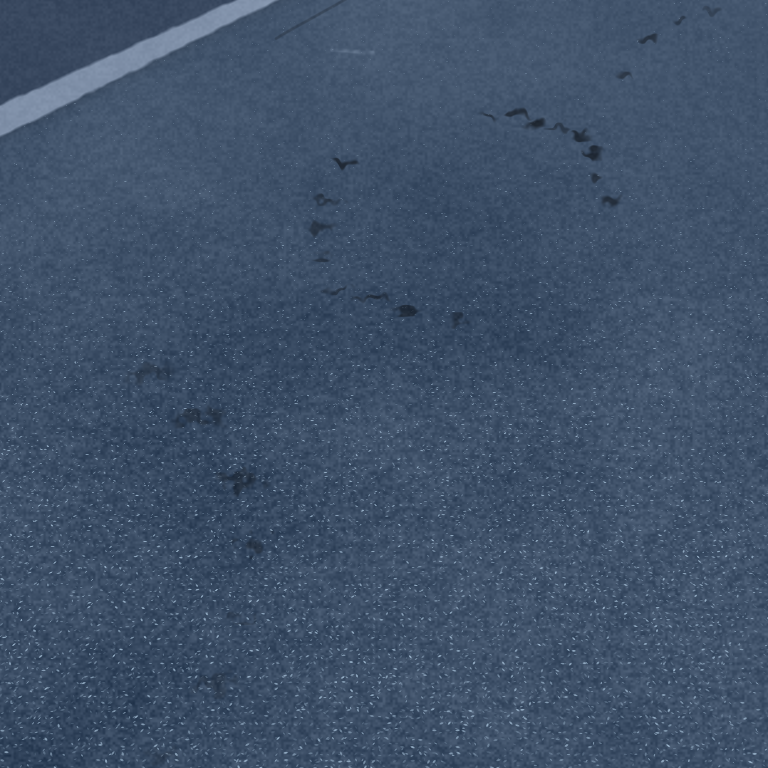
A Shadertoy shader for this texture:

```glsl
// Dusk-blue asphalt with glinting grit, dark stains and a pale road line
#define ASPHALT vec3(0.238, 0.309, 0.402)
#define PAINT vec3(0.50, 0.565, 0.66)
#define SHOULDER vec3(0.215, 0.275, 0.365)
#define GLINT vec3(0.62, 0.72, 0.81)
#define HORIZON 1.7
#define GRIT_SCALE vec2(165.0, 290.0)
#define GRAIN_AMOUNT 0.15
#define STAIN_DEPTH 0.62

float hash(vec2 p) {
    vec3 q = fract(vec3(p.xyx) * 0.1031);
    q += dot(q, q.yzx + 33.33);
    return fract((q.x + q.y) * q.z);
}

float noise(vec2 p) {
    vec2 i = floor(p), f = fract(p);
    f = f * f * (3.0 - 2.0 * f);
    return mix(mix(hash(i), hash(i + vec2(1, 0)), f.x),
               mix(hash(i + vec2(0, 1)), hash(i + vec2(1, 1)), f.x), f.y);
}

float fbm(vec2 p) {
    float sum = 0.0, amp = 0.5;
    for (int i = 0; i < 4; i++) {
        sum += amp * noise(p);
        p = p * 2.03 + 17.1;
        amp *= 0.5;
    }
    return sum;
}

float glow(vec2 p, vec2 center, vec2 radius) {
    vec2 d = (p - center) / radius;
    return exp(-dot(d, d));
}

float segment(vec2 p, vec2 a, vec2 b) {
    vec2 d = b - a;
    return length(p - a - d * clamp(dot(p - a, d) / dot(d, d), 0.0, 1.0));
}

// Ragged flat stains strung along a quadratic curve
float stainTrail(vec2 p, vec2 a, vec2 b, vec2 c, int count, float size, float seed) {
    float cover = 0.0;
    vec2 ragged = vec2(noise(p * 95.0 + seed), noise(p * 110.0 + seed + 40.0)) - 0.5;
    for (int i = 0; i < count; i++) {
        float t = float(i) / float(count - 1);
        vec2 id = vec2(float(i) * 3.7, seed);
        vec2 center = mix(mix(a, b, t), mix(b, c, t), t);
        center += (vec2(hash(id), hash(id + 9.0)) - 0.5) * size;
        vec2 radius = size * vec2(0.65 + 0.6 * hash(id + 4.0), 0.3 + 0.2 * hash(id + 6.0));
        float d = length((p - center + ragged * size * 1.1) / radius);
        cover = max(cover, (1.0 - smoothstep(0.45, 1.3, d)) * (0.45 + 0.55 * hash(id + 2.0)));
    }
    return cover;
}

// One tilted glint per grid cell on the receding ground
float grit(vec2 ground, float density, float seed) {
    vec2 cell = floor(ground), f = fract(ground) - 0.5;
    vec2 id = cell + seed;
    f -= (vec2(hash(id + 3.1), hash(id + 7.7)) - 0.5) * 0.4;
    float angle = (hash(id + 11.3) - 0.5) * 2.4;
    f = mat2(cos(angle), -sin(angle), sin(angle), cos(angle)) * f;
    float d = length(f / vec2(0.34, 0.17));
    float power = hash(id + 19.0);
    return step(hash(id), density) * (1.0 - smoothstep(0.3, 1.15, d)) * (0.2 + 0.8 * power * power);
}

void mainImage(out vec4 fragColor, in vec2 fragCoord) {
    vec2 uv = fragCoord / iResolution.xy;
    float px = 1.0 / iResolution.y;
    float near = 1.0 - uv.y;

    // Broad light and shade
    float tone = 0.025 * glow(uv, vec2(0.18, 0.76), vec2(0.25, 0.14));
    tone += 0.03 * glow(uv, vec2(0.62, 1.0), vec2(0.5, 0.16));
    tone += 0.02 * glow(uv, vec2(0.95, 0.6), vec2(0.2, 0.4));
    tone -= 0.03 * glow(uv, vec2(0.55, 0.66), vec2(0.26, 0.13));
    tone -= 0.025 * glow(uv, vec2(0.72, 0.37), vec2(0.09, 0.06));
    tone -= 0.025 * glow(uv, vec2(0.3, 0.33), vec2(0.13, 0.25));
    tone -= 0.04 * glow(uv, vec2(0.0), vec2(0.35, 0.25));
    tone += 0.07 * (fbm(uv * vec2(6.0, 9.0)) - 0.47);

    // Fine grain, coarser toward the viewer
    float grain = 0.6 * noise(uv * 310.0) + 0.4 * noise(uv * vec2(120.0, 190.0) + 50.0) - 0.5;
    vec3 color = ASPHALT + tone + grain * GRAIN_AMOUNT * mix(0.45, 1.0, smoothstep(0.0, 0.7, near));

    // Grit in perspective
    float depth = HORIZON - uv.y;
    vec2 ground = vec2((uv.x - 0.5) / depth, 1.0 / depth) * GRIT_SCALE;
    float density = mix(0.03, 0.42, smoothstep(0.1, 0.95, near)) * (0.5 + fbm(uv * 9.0 + 30.0));
    float sparkle = grit(ground, density, 100.0);
    sparkle = max(sparkle, 0.75 * grit(ground * 1.37 + 0.4, density, 700.0));
    color = mix(color, GLINT, sparkle * mix(0.4, 0.9, smoothstep(0.1, 0.6, near)));

    // Stains
    float stain = stainTrail(uv, vec2(0.45, 0.785), vec2(0.34, 0.61), vec2(0.59, 0.58), 8, 0.016, 5.0);
    stain = max(stain, stainTrail(uv, vec2(0.63, 0.845), vec2(0.77, 0.87), vec2(0.79, 0.735), 8, 0.014, 23.0));
    stain = max(stain, 0.7 * stainTrail(uv, vec2(0.815, 0.9), vec2(0.85, 0.98), vec2(0.93, 0.985), 4, 0.011, 61.0));
    stain = max(stain, 0.5 * stainTrail(uv, vec2(0.19, 0.52), vec2(0.45, 0.3), vec2(0.2, 0.02), 7, 0.024, 37.0));
    color *= 1.0 - STAIN_DEPTH * stain;

    // Hairline crack and pale scuff
    float wobble = 0.006 * (noise(uv * 40.0) - 0.5);
    float crack = segment(uv + wobble, vec2(0.36, 0.95), vec2(0.45, 1.0));
    color *= 1.0 - 0.2 * (1.0 - smoothstep(0.0005, 0.003, crack));
    float scuff = segment(uv + wobble, vec2(0.435, 0.937), vec2(0.485, 0.931));
    color += 0.15 * (1.0 - smoothstep(0.0005, 0.004, scuff)) * noise(uv * 140.0);

    // Road line and the smoother shoulder beyond it
    float edgeNoise = 0.003 * (noise(uv * 90.0) - 0.5);
    float soft = 0.0015 + px;
    float lower = uv.y - (0.822 + 0.492 * uv.x) + edgeNoise;
    float upper = uv.y - (0.863 + 0.447 * uv.x) + edgeNoise;
    color *= 1.0 - 0.12 * exp(-abs(lower) * 140.0);
    vec3 paint = PAINT + 0.05 * grain + 0.05 * (fbm(uv * 25.0) - 0.47);
    color = mix(color, paint, smoothstep(-soft, soft, lower));
    color = mix(color, SHOULDER + 0.06 * grain + 0.5 * tone, smoothstep(-soft, soft, upper));

    fragColor = vec4(clamp(color, 0.0, 1.0), 1.0);
}
```
